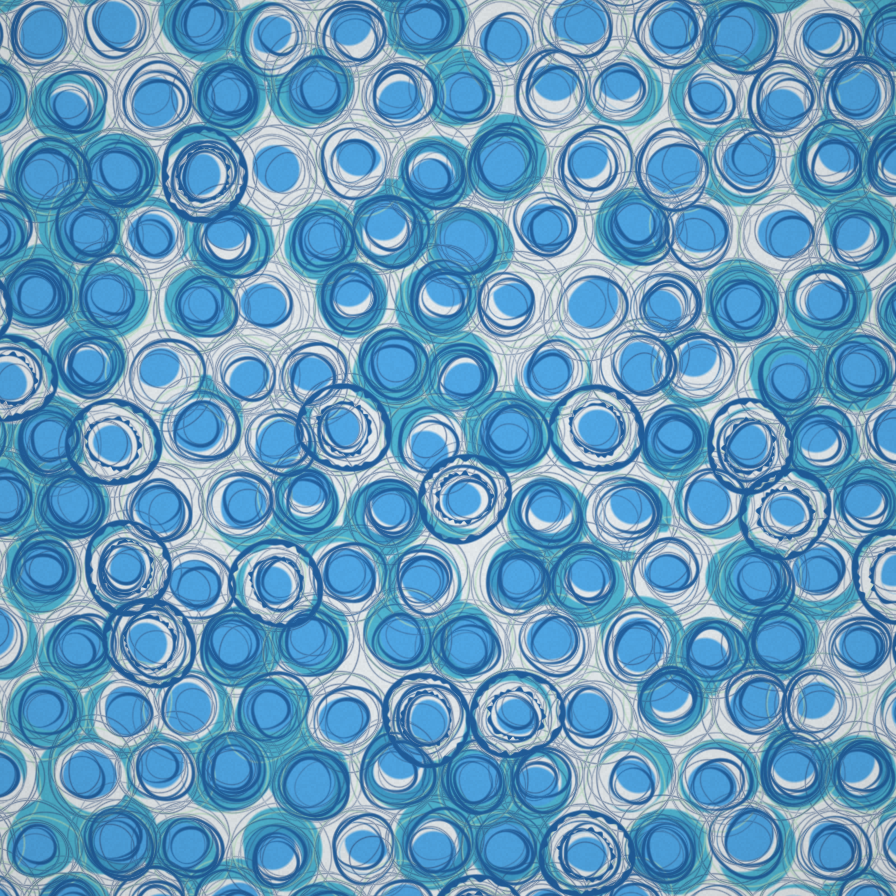
Write a three.js fragment shader that draws this pattern.

```glsl
varying vec2 vUv;

float hash(vec2 p, float k) {
  vec3 q = fract(vec3(p.xyx) * vec3(0.1031, 0.1030, 0.0973) + k * 0.1237);
  q += dot(q, q.yzx + 33.33);
  return fract((q.x + q.y) * q.z);
}

vec2 hash2(vec2 p, float k) {
  return vec2(hash(p, k), hash(p, k + 0.51)) - 0.5;
}

// Signed distance to a hand drawn, slightly oval loop
float loopDist(vec2 q, float radius, float seed) {
  float a = atan(q.y, q.x);
  float wobble = 0.06 * sin(2.0 * a + seed) + 0.025 * sin(3.0 * a + seed * 1.7);
  return length(q) - radius * (1.0 + wobble);
}

float fill(float d) {
  return 1.0 - smoothstep(-0.022, 0.022, d);
}

float stroke(float d, float halfWidth) {
  return 1.0 - smoothstep(halfWidth - 0.014, halfWidth + 0.018, abs(d));
}

void main() {
  vec2 p = vUv * 11.4 + vec2(3.0, 5.0);
  float baseRow = floor(p.y / 0.866);
  float teal = 0.0, band = 0.0, wash = 0.0, disc = 0.0, crescent = 0.0;
  float ink = 0.0, thin = 0.0, lime = 0.0;

  // Staggered, jittered cells; masks are gathered from all neighbours
  for (int j = -2; j <= 2; j++) {
    for (int i = -2; i <= 2; i++) {
      float row = baseRow + float(j);
      float shift = 0.5 * mod(row, 2.0);
      vec2 id = vec2(floor(p.x - shift) + float(i), row);
      vec2 center = vec2(id.x + shift + 0.5, (row + 0.5) * 0.866);
      vec2 q = p - center - 0.26 * hash2(id, 1.0);
      if (length(q) > 1.05) continue;

      float kind = hash(id, 2.0);
      float seed = 6.283 * hash(id, 3.0);
      float angle = atan(q.y, q.x);
      float heavy = step(kind, 0.09);
      float pale = step(0.54, kind);
      float size = 0.92 + 0.16 * hash(id, 4.0);

      // Flat colour shapes
      vec2 tealPos = q - 0.24 * hash2(id, 5.0);
      teal = max(teal, fill(loopDist(tealPos, 0.51 * size, seed)) * step(kind, 0.72));
      float bandSize = mix(0.43, 0.50, heavy);
      band = max(band, fill(loopDist(q - 0.12 * hash2(id, 6.0), bandSize * size, seed + 2.0)) * max(heavy, pale));
      float washOn = (1.0 - heavy) * step(kind, 0.34);
      wash = max(wash, fill(loopDist(q, 0.40 * size, seed + 4.0)) * washOn);
      vec2 discPos = q - 0.07 * hash2(id, 7.0);
      float core = fill(loopDist(discPos, mix(0.305, 0.25, heavy) * size, seed + 1.0));
      disc = max(disc, core);
      vec2 lean = vec2(cos(seed) * 0.09, mix(0.14, -0.1, step(0.7, hash(id, 8.0))));
      float outside = 1.0 - fill(length(discPos - lean) - 0.29);
      crescent = max(crescent, core * outside * step(0.62, hash(id, 9.0)));

      // Brushed rings around the disc, swelling and fading along their length
      for (int n = 0; n < 6; n++) {
        float k = 10.0 + float(n) * 3.7;
        float s = 6.283 * hash(id, k);
        float radius = (0.25 + 0.036 * float(n)) * size;
        float d = loopDist(q - 0.13 * hash2(id, k + 1.0), radius, s);
        float swell = sin(angle + s);
        float on = step(hash(id, k + 2.0), mix(0.72, 0.42, max(pale, heavy)));
        ink = max(ink, stroke(d, 0.012 + 0.009 * swell) * on * (0.82 + 0.15 * swell));
      }

      // Rough heavy outer ring
      float rough = 0.009 * sin(angle * 9.0 + 2.0 * sin(angle * 4.0 + seed))
        + 0.006 * sin(angle * 19.0 + 3.0 * sin(angle * 3.0 - seed));
      ink = max(ink, heavy * stroke(loopDist(q, 0.55, seed) + rough, 0.032 + rough));
      ink = max(ink, heavy * stroke(loopDist(q, 0.32, seed + 1.0) - rough, 0.016 + rough));

      // Fine pen loops, wandering outwards
      for (int n = 0; n < 7; n++) {
        float k = 40.0 + float(n) * 2.9;
        float s = 6.283 * hash(id, k);
        float radius = mix(0.24, 0.64, (float(n) + hash(id, k + 1.0)) / 7.0);
        float d = loopDist(q - 0.21 * hash2(id, k + 2.0), radius, s);
        thin = max(thin, stroke(d, 0.005) * (0.45 + 0.45 * hash(id, k + 0.7)));
      }
      float limeDist = loopDist(q - 0.2 * hash2(id, 70.0), 0.46 + 0.14 * kind, seed + 3.0);
      lime = max(lime, stroke(limeDist, 0.009));
    }
  }

  // Layers from cloth to pen
  vec3 paper = vec3(0.89, 0.91, 0.92);
  vec3 color = mix(paper, vec3(0.31, 0.70, 0.81), teal);
  color = mix(color, paper, band);
  color = mix(color, vec3(0.23, 0.58, 0.77), wash * 0.75);
  color = mix(color, vec3(0.31, 0.65, 0.89), disc);
  color = mix(color, paper, crescent);
  color = mix(color, vec3(0.70, 0.86, 0.73), lime * 0.6);
  color = mix(color, vec3(0.20, 0.32, 0.50), thin * 0.8);
  color = mix(color, vec3(0.13, 0.37, 0.61), ink);

  // Weave and soft falloff of light
  float weave = hash(floor(vUv * 400.0), 90.0) - 0.5;
  vec2 fromMiddle = vUv - 0.5;
  color *= 1.0 + 0.03 * weave - 0.22 * dot(fromMiddle, fromMiddle);
  gl_FragColor = vec4(color, 1.0);
}
```
